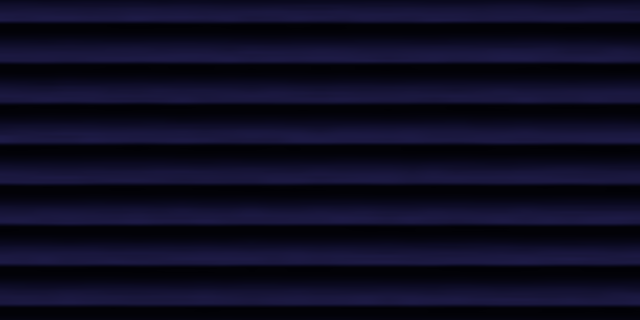
This pattern is drawn by a WebGL 1 fragment shader. Its source:

```glsl
precision highp float;

uniform vec2 u_resolution;

// Layout, in units of the canvas height
const float PERIOD = 0.1265;       // spacing of the ridges
const float FIRST_EDGE = 0.0443;   // lower edge of the lowest ridge
const float EDGE_WOBBLE = 0.0016;

// Ridge profile, in fractions of one period
const float RISE_WIDTH = 0.14;
const float FALL_START = 0.20;
const float FALL_END = 0.91;

// Wear
const float STREAK_AMOUNT = 0.10;
const float BLOTCH_AMOUNT = 0.09;
const float RIDGE_VARIATION = 0.05;
const vec2 STREAK_SCALE = vec2(5.0, 110.0);
const vec2 BLOTCH_SCALE = vec2(14.0, 32.0);

const vec3 GROOVE_COLOR = vec3(0.006, 0.006, 0.026);
const vec3 SLOPE_COLOR = vec3(0.043, 0.040, 0.132);
const vec3 CREST_COLOR = vec3(0.107, 0.097, 0.255);

float hash(vec2 p) {
  return fract(sin(dot(p, vec2(127.1, 311.7))) * 43758.5453);
}

float valueNoise(vec2 p) {
  vec2 cell = floor(p);
  vec2 f = fract(p);
  f = f * f * (3.0 - 2.0 * f);
  float low = mix(hash(cell), hash(cell + vec2(1.0, 0.0)), f.x);
  float high = mix(hash(cell + vec2(0.0, 1.0)), hash(cell + vec2(1.0)), f.x);
  return mix(low, high, f.y);
}

// Steep lower edge, long fade upward into the groove
float ridgeProfile(float t) {
  float rise = smoothstep(0.0, RISE_WIDTH, t);
  float fall = 1.0 - smoothstep(FALL_START, FALL_END, t);
  return rise * fall;
}

vec3 ridgeColor(float level) {
  vec3 lower = mix(GROOVE_COLOR, SLOPE_COLOR, clamp(level / 0.45, 0.0, 1.0));
  return mix(lower, CREST_COLOR, clamp((level - 0.45) / 0.55, 0.0, 1.0));
}

void main() {
  vec2 p = gl_FragCoord.xy / u_resolution.y;

  // Repeat upward, with a slightly uneven edge
  float wobble = (valueNoise(p * vec2(9.0, 8.0)) - 0.5) * EDGE_WOBBLE;
  float row = (p.y + wobble - FIRST_EDGE) / PERIOD + 0.5 * RISE_WIDTH;
  float level = ridgeProfile(fract(row));

  // Faint streaks, blotches and differences between ridges
  float streak = valueNoise(p * STREAK_SCALE) - 0.5;
  float blotch = valueNoise(p * BLOTCH_SCALE + 17.0) - 0.5;
  float ridge = hash(vec2(floor(row), 3.0)) - 0.5;
  float wear = 1.0 + STREAK_AMOUNT * streak + BLOTCH_AMOUNT * blotch
             + RIDGE_VARIATION * ridge;

  gl_FragColor = vec4(ridgeColor(level) * wear, 1.0);
}
```
